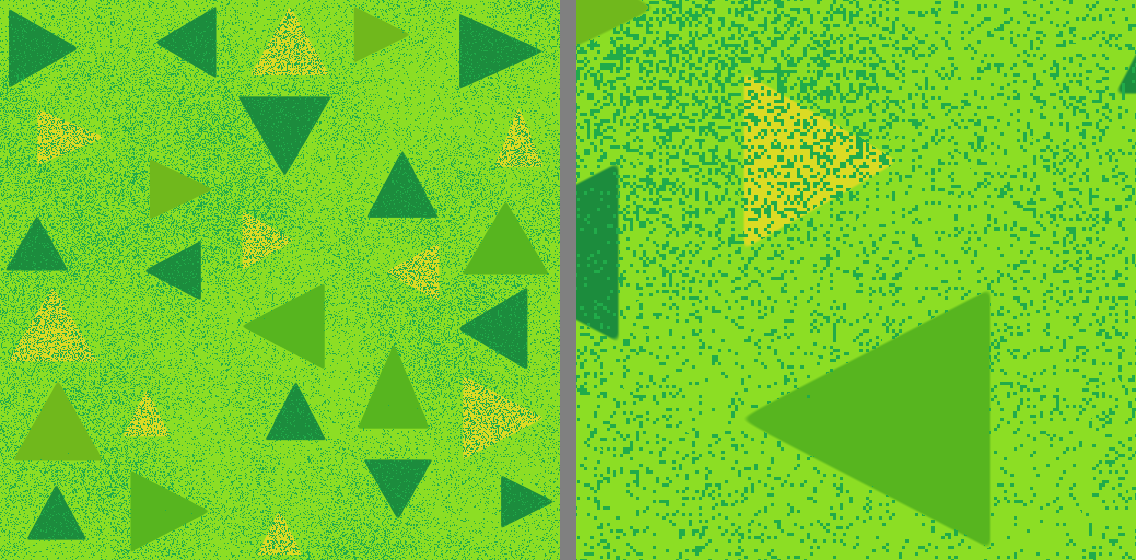
Left, the full canvas; right, a detail of the centre.
Reproduce this pattern procedurally as a three.js fragment shader.

```glsl
varying vec2 vUv;

float hash(vec2 p) {
  vec3 q = fract(p.xyx * vec3(0.1031, 0.1030, 0.0973));
  q += dot(q, q.yzx + 33.33);
  return fract((q.x + q.y) * q.z);
}

float valueNoise(vec2 p) {
  vec2 i = floor(p), f = fract(p);
  f = f * f * (3.0 - 2.0 * f);
  return mix(mix(hash(i), hash(i + vec2(1, 0)), f.x),
             mix(hash(i + vec2(0, 1)), hash(i + vec2(1, 1)), f.x), f.y);
}

// Isosceles triangle centred on its box, apex up, corners slightly rounded
float triangle(vec2 p, float base, float height) {
  vec2 fromApex = vec2(sqrt(p.x * p.x + 0.000006), p.y - 0.5 * height);
  float side = dot(fromApex, normalize(vec2(height, 0.5 * base)));
  float floorEdge = -p.y - 0.5 * height;
  float blend = max(0.005 - abs(side - floorEdge), 0.0);
  return max(side, floorEdge) + blend * blend / 0.02;
}

void main() {
  // Columns alternate between six and five cells, which staggers the rows
  float column = min(floor(vUv.x * 5.0), 4.0);
  float rows = 6.0 - mod(column, 2.0);
  float row = min(floor(vUv.y * rows), rows - 1.0);
  vec2 cellSize = vec2(0.2, 1.0 / rows);
  vec2 seed = vec2(column, row) * 7.0 + 3.0;

  // Kind of triangle: colour, size range and grain density
  float kind = fract((column * 6.0 + row) * 0.618 + 0.21);
  vec3 fill = vec3(0.11, 0.55, 0.24);
  vec2 sizeRange = vec2(0.08, 0.16);
  float fillGrain = 0.1;
  if (kind > 0.86) {
    fill = vec3(0.34, 0.71, 0.12);
    sizeRange = vec2(0.14, 0.158);
    fillGrain = 0.0;
  } else if (kind > 0.73) {
    fill = vec3(0.44, 0.72, 0.11);
    sizeRange = vec2(0.1, 0.155);
    fillGrain = 0.0;
  } else if (kind > 0.43) {
    fill = vec3(0.86, 0.86, 0.14);
    sizeRange = vec2(0.078, 0.15);
    fillGrain = 0.32;
  }

  // Size, direction and free position inside the cell
  float size = mix(sizeRange.x, sizeRange.y, hash(seed));
  float aspect = mix(0.88, 1.1, hash(seed + 11.3));
  float turn = hash(seed + 23.7);
  bool sideways = turn > 0.42 && turn < 0.82;
  vec2 box = size * vec2(aspect, 1.0 / aspect);
  if (sideways) box = box.yx;
  box = min(box, cellSize - 0.012);
  vec2 room = cellSize - box - 0.01;
  vec2 jitter = vec2(hash(seed + 37.1), hash(seed + 51.9)) - 0.5;
  vec2 p = vUv - (vec2(column, row) + 0.5) * cellSize - jitter * room;
  if (sideways) {
    p = turn < 0.65 ? vec2(-p.y, p.x) : vec2(p.y, -p.x);
    box = box.yx;
  } else if (turn >= 0.82) {
    p = -p;
  }
  float inside = 1.0 - smoothstep(-0.001, 0.001, triangle(p, box.x, box.y));

  // Grain, thicker in soft clouds over the ground
  float cloud = 0.6 * valueNoise(vUv * 5.0 + 4.0) + 0.4 * valueNoise(vUv * 13.0 + 40.0);
  float groundGrain = clamp(0.215 + 0.45 * (cloud - 0.5), 0.08, 0.42);
  float density = mix(groundGrain, fillGrain, inside);
  float grain = step(hash(floor(vUv * 512.0) + 71.0), density);

  vec3 color = mix(vec3(0.55, 0.87, 0.14), fill, inside);
  color = mix(color, vec3(0.13, 0.67, 0.29), grain);
  gl_FragColor = vec4(color, 1.0);
}
```
